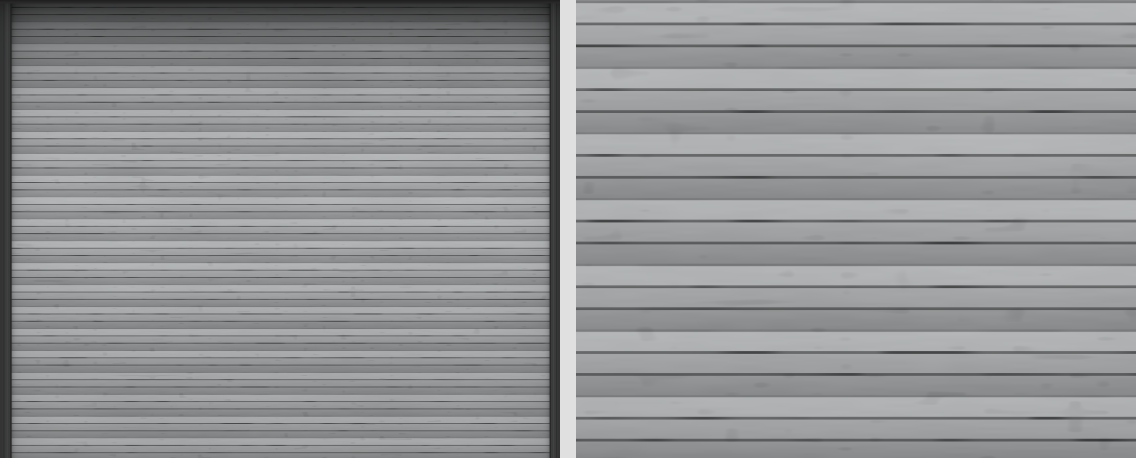
Left, the full canvas; right, a detail of the centre.
Write a WebGL 1 fragment shader that draws this texture.

```glsl
precision highp float;
// Closed roller shutter: ribs of three slats (light, middle, dark) split by
// thin seams, set between dark side rails under a shadowed lintel.
// Ribs come from a repeated vertical coordinate; value noise adds faint wear.

uniform vec2 u_resolution;

const float RIBS = 20.91;
const float RIB_PHASE = 0.016;
const float SEAM_WIDTH = 0.042;
const float LEFT_RAIL = 0.0208;
const float RIGHT_RAIL = 0.0185;
const float LINTEL = 0.0075;
const vec3 STEEL_TINT = vec3(0.988, 1.0, 1.008);

float hash(vec2 p) {
  p = fract(p * vec2(0.1031, 0.1137));
  p += dot(p, p.yx + 33.33);
  return fract((p.x + p.y) * p.x * 7.31 + p.y * 91.7);
}

float noise(vec2 p) {
  vec2 i = floor(p);
  vec2 f = fract(p);
  f = f * f * (3.0 - 2.0 * f);
  float low = mix(hash(i), hash(i + vec2(1.0, 0.0)), f.x);
  float high = mix(hash(i + vec2(0.0, 1.0)), hash(i + 1.0), f.x);
  return mix(low, high, f.y);
}

// Smoothed step: 0 below zero, 1 above, one pixel wide.
float edge(float d, float pixel) {
  return clamp(d / pixel + 0.5, 0.0, 1.0);
}

// Pixel coverage of a line of the given width centred on zero.
float line(float d, float width, float pixel) {
  return edge(d + 0.5 * width, pixel) - edge(d - 0.5 * width, pixel);
}

// Grey of the three slats; s runs from -0.15 to 0.85 across a rib.
float slatTone(float s, float pixel) {
  float cycle = fract(s);
  float light = 0.722 - 0.05 * cycle;
  float middle = 0.665 - 0.11 * (cycle - 0.333);
  float dark = 0.602 - 0.17 * (cycle - 0.667);
  float tone = mix(dark, light, edge(s, pixel));
  tone = mix(tone, middle, edge(s - 0.323, pixel));
  return mix(tone, dark, edge(s - 0.655, pixel));
}

// Two strong seams inside a rib and a faint one where ribs meet.
float seams(float s, float pixel) {
  float strong = line(s - 0.318, SEAM_WIDTH, pixel)
               + line(s - 0.652, SEAM_WIDTH, pixel);
  return strong + 0.22 * line(s + 0.012, SEAM_WIDTH, pixel);
}

float shutter(vec2 p, float inset, float aspect, float pixel) {
  float t = p.y * RIBS - RIB_PHASE;
  float s = fract(t + 0.15) - 0.15;
  float ribPixel = pixel * RIBS;
  float slat = floor(t * 3.0);
  float tone = slatTone(s, ribPixel);
  tone = mix(tone, 0.61, 0.65 * exp(-p.y / 0.06));
  tone += 0.012 * (hash(vec2(slat, 7.0)) - 0.5);

  // Brushed streaks, broad stains and sparse scuffs
  vec2 q = vec2(p.x * aspect, p.y);
  tone += 0.014 * (noise(q * vec2(45.0, 420.0)) - 0.5);
  tone += 0.020 * (noise(q * vec2(7.0, 16.0) + 19.0) - 0.5);
  float scuff = smoothstep(0.83, 0.98, noise(q * vec2(48.0, 150.0) + 57.0));
  tone -= 0.035 * scuff;

  // Seams deepen unevenly along their length
  float grime = noise(vec2(q.x * 28.0, floor(t * 3.0 + 0.5) * 5.3));
  float depth = 0.40 + 0.20 * smoothstep(0.55, 0.95, grime);
  tone *= 1.0 - depth * seams(s, ribPixel);

  // Overhead shadow, falloff to the floor and shade beside the rails
  float light = 1.0 - 0.76 * exp(-p.y / 0.085);
  light *= 1.0 - 0.085 * smoothstep(0.35, 0.95, p.y);
  float corner = 0.05 + 0.20 * exp(-p.y / 0.10);
  light *= 1.0 - 0.24 * exp(-inset / 0.004) - corner * exp(-inset / 0.035);
  return tone * light;
}

// Folded metal channel; u runs from the outer to the inner side.
float rail(float u, float y, float pixel) {
  float tone = 0.205 + 0.025 * smoothstep(0.1, 0.5, u);
  tone -= 0.045 * line(u - 0.34, 0.09, pixel);
  tone += 0.030 * line(u - 0.62, 0.10, pixel);
  tone -= 0.070 * edge(u - 0.87, pixel);
  return tone * (1.0 - 0.35 * exp(-y / 0.03));
}

void main() {
  vec2 p = gl_FragCoord.xy / u_resolution;
  p.y = 1.0 - p.y;
  vec2 pixel = 1.0 / u_resolution;
  float aspect = u_resolution.x / u_resolution.y;

  // Signed distance inward from the nearer rail
  float side = step(0.5, p.x);
  float railWidth = mix(LEFT_RAIL, RIGHT_RAIL, side);
  float outer = mix(p.x, 1.0 - p.x, side);
  float inset = outer - railWidth;

  float panel = shutter(p, max(inset, 0.0), aspect, pixel.y);
  float frame = rail(outer / railWidth, p.y, pixel.x / railWidth);
  float tone = mix(frame, panel, edge(inset, pixel.x));
  float lintel = 0.125 + 0.04 * smoothstep(0.0, LINTEL, p.y);
  tone = mix(lintel, tone, edge(p.y - LINTEL, pixel.y));
  gl_FragColor = vec4(tone * STEEL_TINT, 1.0);
}
```
